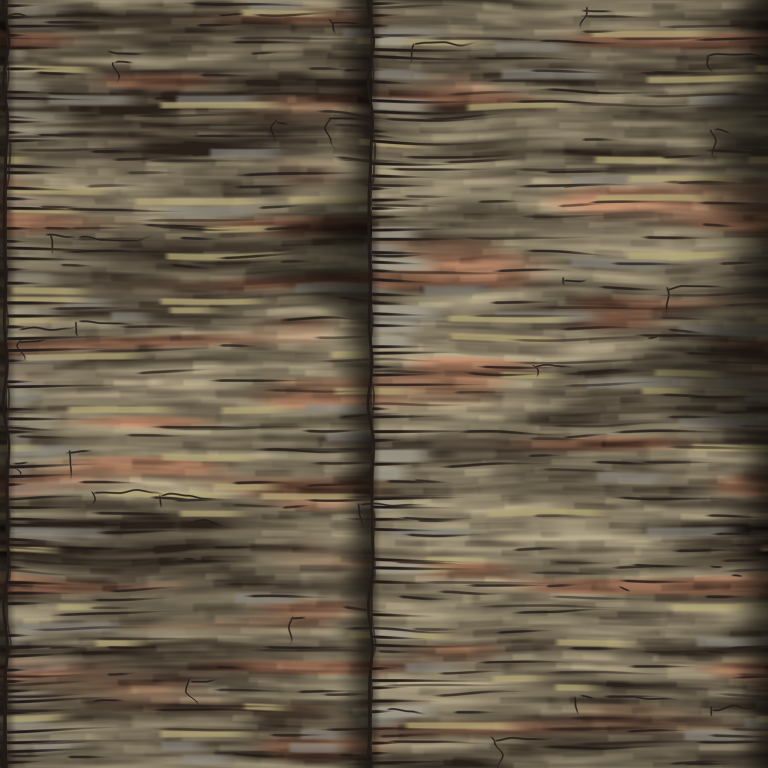
Reproduce this texture procedurally as a Shadertoy shader.

```glsl
#define SEAM_START 0.009
#define FIRST_WIDTH 0.475
#define SEAM_ROWS 72.0
#define CHIP_ROWS 48.0
#define CRACKS 38
#define CONTRAST 1.2
#define BRIGHTNESS 0.53
#define LINE_WIDTH 0.0013
#define INK vec3(0.13, 0.10, 0.09)
#define DARK_WOOD vec3(0.16, 0.125, 0.10)
#define PALE_WOOD vec3(0.66, 0.615, 0.50)

float hash(vec2 p) {
    vec3 q = fract(p.xyx * vec3(0.1031, 0.1030, 0.0973));
    q += dot(q, q.yzx + 33.33);
    return fract((q.x + q.y) * q.z);
}

// Value noise that wraps on the unit canvas
float noise(vec2 uv, vec2 grid, float seed) {
    vec2 p = uv * grid, i = floor(p), f = fract(p);
    f = f * f * (3.0 - 2.0 * f);
    vec2 a = mod(i, grid) + seed * 17.0, b = mod(i + 1.0, grid) + seed * 17.0;
    return mix(mix(hash(a), hash(vec2(b.x, a.y)), f.x),
               mix(hash(vec2(a.x, b.y)), hash(b), f.x), f.y);
}

float ink(float d, float halfWidth) {
    float px = 0.8 / iResolution.y;
    return 1.0 - smoothstep(max(halfWidth - px, 0.0), halfWidth + px, abs(d));
}

// Soft brush dab in each cell: x = coverage, y = random value
vec2 stroke(vec2 uv, vec2 grid, float seed) {
    float row = mod(floor(uv.y * grid.y), grid.y);
    float x = uv.x * grid.x + hash(vec2(row, seed)) * grid.x;
    vec2 id = vec2(mod(floor(x), grid.x), row) + seed * 13.0;
    float f = fract(x), v = abs(fract(uv.y * grid.y) - 0.5);
    float len = mix(0.4, 0.95, hash(id + 5.0));
    float ends = smoothstep(0.0, 0.06, f) * (1.0 - smoothstep(len - 0.25, len, f));
    return vec2(ends * (1.0 - smoothstep(0.2, 0.5, v)), hash(id));
}

// Tapered, slightly wavy grain line in some cells
float grainLine(vec2 uv, vec2 grid, float seed, float share) {
    float row = mod(floor(uv.y * grid.y), grid.y);
    float x = uv.x * grid.x + hash(vec2(row, seed)) * grid.x;
    vec2 id = vec2(mod(floor(x), grid.x), row) + seed * 19.0;
    float f = fract(x) / mix(0.3, 1.0, hash(id + 3.0));
    float taper = smoothstep(0.0, 0.15, f) * (1.0 - smoothstep(0.4, 1.0, f));
    float bend = 0.25 * (noise(uv, vec2(14.0, 9.0), seed) - 0.5) + 0.2 * (f - 0.5) * (hash(id + 7.0) - 0.5);
    float y = mix(0.3, 0.7, hash(id + 1.0)) + bend;
    float d = (fract(uv.y * grid.y) - y) / grid.y;
    return ink(d, LINE_WIDTH * (0.3 + taper)) * taper * step(hash(id), share);
}

// Scattered cracks: a level run ending in a crooked hook
float hookedCracks(vec2 uv) {
    float mask = 0.0;
    for (int k = 0; k < CRACKS; k++) {
        vec2 id = vec2(float(k), 71.0);
        vec2 p = fract(uv - vec2(hash(id), hash(id + 2.0)) + 0.5) - 0.5;
        float run = mix(0.015, 0.11, pow(hash(id + 4.0), 2.0));
        float drop = mix(0.008, 0.045, hash(id + 6.0)) * step(0.3, hash(id + 9.0));
        if (abs(p.x) > run + 0.03 || abs(p.y) > 0.06) continue;
        float wave = 0.009 * (noise(uv, vec2(45.0, 3.0), 40.0 + float(k)) - 0.5);
        float bend = 0.022 * (noise(uv, vec2(3.0, 60.0), 80.0 + float(k)) - 0.5);
        float across = smoothstep(-0.003, 0.004, p.x) * (1.0 - smoothstep(run * 0.6, run, p.x));
        float down = smoothstep(-drop - 0.001, -drop * 0.6, p.y) * (1.0 - smoothstep(0.0, 0.003, p.y));
        mask = max(mask, ink(p.y - wave, LINE_WIDTH * 0.9) * across);
        mask = max(mask, ink(p.x - bend, LINE_WIDTH * 0.8) * down * step(0.001, drop));
    }
    return mask;
}

void mainImage(out vec4 fragColor, in vec2 fragCoord) {
    vec2 uv = fragCoord / iResolution.xy;
    // Distances from the left and right ends of the plank
    float q = fract(uv.x - SEAM_START), plank = step(FIRST_WIDTH, q);
    float left = q - plank * FIRST_WIDTH;
    float right = mix(FIRST_WIDTH, 1.0 - FIRST_WIDTH, plank) - left;
    vec2 g = uv + vec2(0.0, 0.008 * (noise(uv, vec2(7.0, 11.0), 1.0) - 0.5));

    // Layered horizontal grain
    float tone = 0.30 * (noise(g, vec2(4.0, 7.0), 2.0) - 0.5)
               + 0.34 * (noise(g, vec2(4.0, 27.0), 3.0) - 0.5)
               + 0.46 * (noise(g, vec2(5.0, 64.0), 4.0) - 0.5)
               + 0.30 * (noise(g, vec2(8.0, 140.0), 5.0) - 0.5)
               + 0.10 * (noise(g, vec2(24.0, 260.0), 6.0) - 0.5);
    for (float k = 0.0; k < 3.0; k++) {
        vec2 dab = stroke(g, vec2(5.0 + 3.0 * k, 43.0 + 22.0 * k), 7.0 + k);
        tone += 0.30 * dab.x * (dab.y - 0.5);
    }
    vec3 col = mix(DARK_WOOD, PALE_WOOD, clamp(BRIGHTNESS + CONTRAST * tone, 0.0, 1.1));

    // Russet, grey and cream strokes
    float russet = smoothstep(0.62, 0.9, noise(g, vec2(5.0, 38.0), 11.0));
    col = mix(col, col * vec3(1.12, 0.82, 0.76), 0.75 * russet);
    vec2 grey = stroke(g, vec2(6.0, 57.0), 12.0), cream = stroke(g, vec2(5.0, 83.0), 13.0);
    col = mix(col, vec3(0.53, 0.52, 0.49), 0.65 * grey.x * step(0.87, grey.y));
    col = mix(col, vec3(0.70, 0.65, 0.46), 0.75 * cream.x * step(0.87, cream.y));

    // Pale chips beside the seams, strongest on the second plank
    vec2 chip = vec2(mod(floor(g.y * CHIP_ROWS), CHIP_ROWS), 31.0 + plank);
    float chipLength = mix(0.03, 0.13, hash(chip));
    float chipMask = (1.0 - smoothstep(chipLength * 0.5, chipLength, left))
        * (1.0 - smoothstep(0.25, 0.5, abs(fract(g.y * CHIP_ROWS) - 0.5))) * step(0.58, hash(chip + 3.0));
    col = mix(col, vec3(0.62, 0.60, 0.54), chipMask * mix(0.4, 0.85, plank));

    // Uneven shadow at the right end, narrow shadow at the left
    float reach = mix(0.05, 0.07, plank) + 0.16 * smoothstep(0.55, 0.9, noise(g, vec2(3.0, 6.0), 14.0));
    reach *= 0.75 + 0.5 * noise(g, vec2(9.0, 50.0), 15.0);
    float shade = 1.0 - smoothstep(0.0, reach, right);
    col *= 1.0 - 0.66 * shade * vec3(0.97, 0.98, 1.0);
    col *= 1.0 - 0.35 * (1.0 - smoothstep(0.0, 0.014, left));

    // Tapered slits running out of each seam
    vec2 slit = vec2(mod(floor(g.y * SEAM_ROWS), SEAM_ROWS), 51.0 + plank);
    float slitLength = mix(0.03, 0.19, pow(hash(slit), 1.6));
    float slitY = mix(0.25, 0.75, hash(slit + 2.0)) + 2.5 * left * (hash(slit + 4.0) - 0.5);
    float slitTaper = (1.0 - smoothstep(0.1, 1.0, left / slitLength)) * step(0.2, hash(slit + 6.0));
    float lines = ink((fract(g.y * SEAM_ROWS) - slitY) / SEAM_ROWS, LINE_WIDTH * (0.3 + 1.2 * slitTaper)) * slitTaper;

    // Grain lines and cracks
    lines = max(lines, 0.85 * grainLine(g, vec2(5.0, 47.0), 21.0, 0.42));
    lines = max(lines, 0.75 * grainLine(g, vec2(7.0, 36.0), 22.0, 0.35));
    lines = max(lines, 0.55 * grainLine(g, vec2(4.0, 69.0), 23.0, 0.4));
    lines = max(lines, 0.9 * hookedCracks(uv));

    // Two tangled strands along each seam
    float side = left < right ? left : -right;
    for (float k = 0.0; k < 2.0; k++) {
        float sway = 0.010 * (noise(vec2(0.5, uv.y), vec2(1.0, 19.0 + 12.0 * k), 61.0 + k) - 0.5);
        lines = max(lines, (0.95 - 0.25 * k) * ink(side - sway, 0.0019 - 0.0007 * k));
    }
    fragColor = vec4(mix(col, INK, lines), 1.0);
}
```
